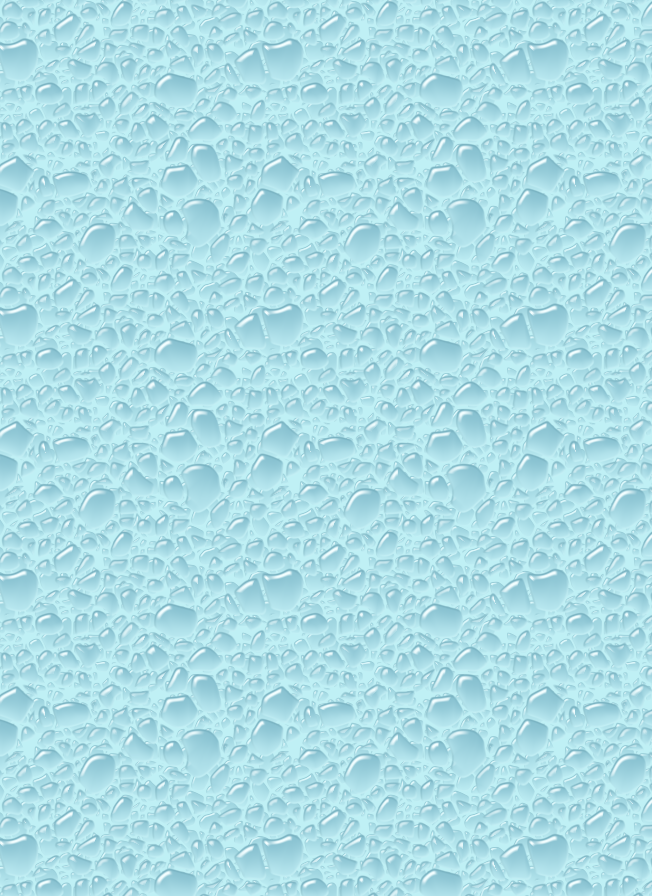
This texture is drawn by a Shadertoy shader. Its source:

```glsl
vec3 hash3(vec2 p) {
    vec3 q = fract(p.xyx * vec3(0.1031, 0.1030, 0.0973));
    q += dot(q, q.yxz + 33.33);
    return fract((q.xxy + q.yzz) * q.zyx);
}

vec3 siteHash(vec2 id, float period) {
    return hash3(mod(id, period) + period);
}

// Weighted elliptical distance to one drop site, with its gradient in yz
vec3 siteField(vec2 p, vec2 id, float period) {
    vec3 h = siteHash(id, period);
    vec2 d = p - id - 0.12 - 0.76 * h.xy;
    float angle = 6.2832 * fract(h.z * 37.0);
    vec2 axis = vec2(cos(angle), sin(angle));
    float squash = 1.3 * fract(h.z * 91.0);
    float along = dot(d, axis);
    float weight = 1.7 * pow(h.z, 13.0) + 0.25 * h.z;
    return vec3(dot(d, d) + squash * along * along - weight,
                2.0 * (d + squash * along * axis));
}

// Rounded cells shaded as water drops: colour and coverage
vec4 drops(vec2 p, float period, float pixel) {
    vec2 cell = floor(p), owner = cell;
    vec3 own = vec3(1e5, 0.0, 0.0);
    for (int y = -3; y <= 3; y++)
    for (int x = -3; x <= 3; x++) {
        vec2 id = cell + vec2(x, y);
        vec3 field = siteField(p, id, period);
        if (field.x < own.x) {
            own = field;
            owner = id;
        }
    }

    // Smooth distance to the cell walls, and the room above and below
    float total = 1e-9, up = 4.0, down = 4.0;
    vec2 outward = vec2(0.0, 1e-9);
    for (int y = -3; y <= 3; y++)
    for (int x = -3; x <= 3; x++) {
        vec2 id = cell + vec2(x, y);
        if (id == owner) continue;
        vec3 diff = siteField(p, id, period) - own;
        float slope = max(length(diff.yz), 0.3);
        float wall = diff.x / slope;
        vec2 n = -diff.yz / slope;
        float w = exp(-wall / 0.085);
        total += w;
        outward += n * w;
        up = min(up, wall / max(n.y, 0.05));
        down = min(down, wall / max(-n.y, 0.05));
    }
    float depth = -0.085 * log(total) - 0.085;
    float height = up + down + 0.01;
    float size = smoothstep(0.35, 1.7, height);
    float facing = dot(outward / max(length(outward), 1e-6), vec2(-0.6, 0.8));

    // Dark top fading to a pale foot
    float shade = smoothstep(-0.05, 0.95, down / height) * mix(0.72, 1.0, size);
    vec3 color = mix(vec3(0.73, 0.915, 0.945), vec3(0.53, 0.755, 0.815), shade);

    // Thin dark outline, bright lower rim and a glint at the upper left
    float edge = 1.0 - smoothstep(0.0, 0.14, depth);
    color -= 0.07 * edge * smoothstep(-0.3, 0.5, facing);
    color = mix(color, vec3(0.80, 0.96, 0.975), 0.6 * edge * smoothstep(0.2, 0.9, -facing));
    float inset = depth / mix(0.8, 1.4, size);
    float glint = smoothstep(0.03, 0.11, inset) * (1.0 - smoothstep(0.13, 0.23, inset));
    glint *= smoothstep(0.6, 0.95, facing) * mix(0.3, 1.0, size);
    color = mix(color, vec3(0.95, 0.995, 1.0), glint);

    float wet = step(0.17, siteHash(owner, period).z);
    float blur = max(0.05, 0.6 * pixel);
    return vec4(color, wet * smoothstep(-blur, blur, depth));
}

void mainImage(out vec4 fragColor, in vec2 fragCoord) {
    // The pattern repeats every 14 cells
    vec2 p = fragCoord / iResolution.y * 47.3;
    float pixel = 47.3 / iResolution.y;

    // Pale film, tiny beads in the gaps, then the main drops
    vec3 color = vec3(0.75, 0.94, 0.96);
    vec4 beads = drops(p * 2.0 + 5.3, 28.0, pixel * 2.0);
    color = mix(color, beads.rgb, 0.6 * beads.a);
    vec4 large = drops(p, 14.0, pixel);
    color = mix(color, large.rgb, large.a);
    fragColor = vec4(color, 1.0);
}
```
